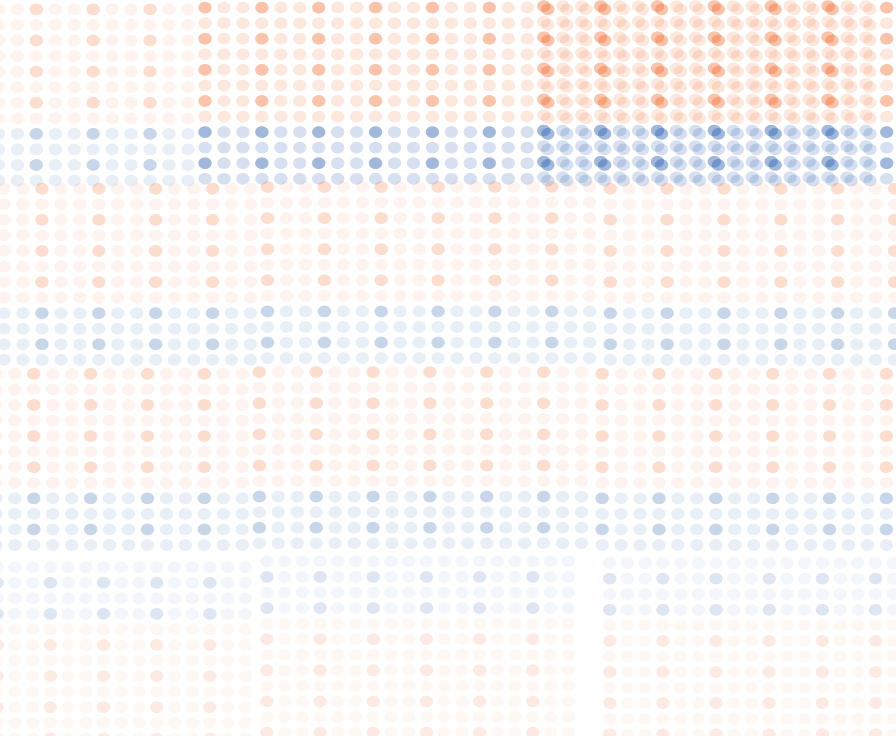
Write a Shadertoy shader that draws this pattern.

```glsl
const vec2 DOT_RADIUS = vec2(5.7, 5.0);

// Lays one 18 by 12 panel of dots over the colour beneath it
vec3 dotPanel(vec3 under, vec2 p, vec2 pitch, bool flipped, float layers, float pixel) {
    vec2 cell = floor(p / pitch + 0.5);
    if (cell.x < 0.0 || cell.x > 17.0 || cell.y < 0.0 || cell.y > 11.0) return under;

    // Soft ellipse around the nearest grid point
    vec2 fromCentre = p - cell * pitch;
    float edge = (length(fromCentre / DOT_RADIUS) - 1.0) * DOT_RADIUS.y;
    float coverage = 1.0 - smoothstep(-0.6 * pixel, 0.6 * pixel, edge);

    // Eight orange rows, four blue; every third column has accents on alternate rows
    float row = flipped ? 11.0 - cell.y : cell.y;
    bool blue = row > 7.5;
    bool accent = mod(cell.x, 3.0) < 0.5 && mod(row, 2.0) < 0.5;
    vec3 ink = blue ? vec3(0.25, 0.44, 0.72) : vec3(0.95, 0.45, 0.22);
    float alpha = blue ? (accent ? 0.29 : 0.115) : (accent ? 0.244 : 0.087);
    alpha = 1.0 - pow(1.0 - alpha, layers);
    return mix(under, ink, alpha * coverage);
}

void mainImage(out vec4 fragColor, in vec2 fragCoord) {
    // Canvas height is 630 units, measured from the top
    float pixel = 630.0 / iResolution.y;
    vec2 p = vec2(fragCoord.x, iResolution.y - fragCoord.y) * pixel;
    vec2 bandStart[4] = vec2[4](vec2(175.5, 6.5), vec2(229.0, 160.0),
                                vec2(222.0, 318.5), vec2(228.5, 480.5));
    vec3 colour = vec3(1.0);

    for (int band = 0; band < 4; band++) {
        bool flipped = band == 3;
        vec2 pitch = vec2(flipped ? 15.17 : 16.22, 13.32);
        for (int tile = -1; tile < 3; tile++) {
            // Panels sit slightly out of register with their neighbours
            vec2 start = bandStart[band] + vec2(293.4 * float(tile), 0.0);
            if (tile == -1) start += flipped ? vec2(17.0, 5.0) : vec2(3.0, 1.5);
            if (tile == 1) start.y += 1.5;
            if (tile == 2) start.x -= 3.3;

            float layers = flipped ? 0.55 : (band == 0 && tile >= 0 ? 2.0 : 1.0);
            // The top right panel is printed twice, with an offset
            if (band == 0 && tile == 1)
                colour = dotPanel(colour, p - start + vec2(3.4, 2.8), pitch, false, layers, pixel);
            colour = dotPanel(colour, p - start, pitch, flipped, layers, pixel);
        }
    }
    fragColor = vec4(colour, 1.0);
}
```
